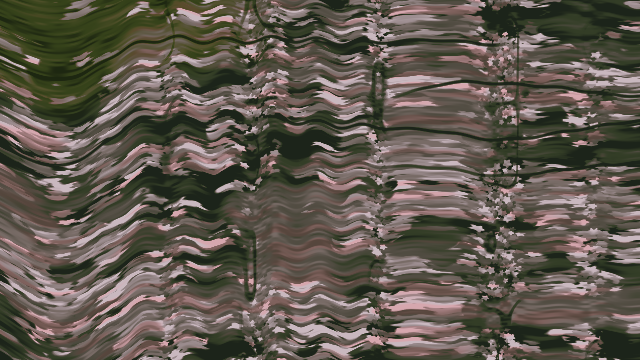
Reproduce this texture procedurally as a Shadertoy shader.

```glsl
// Pink blossom and dark foliage smeared into rippled horizontal streaks, with crisp vertical bands.
#define GRAIN 0.0145        // blossom cell size, in canvas heights
#define STRETCH 0.11        // horizontal scale inside the smears
#define VALLEY 0.125        // depth of the sag on the left
#define RIPPLE 0.0085       // height of the small ripples
#define RIPPLE_FREQ 49.0
#define PETAL_DEPTH 0.2
#define FINE_GRAIN 0.26

// Tones from deep foliage to pale petals, and their places on the tone scale
const vec3 TONES[6] = vec3[6](
    vec3(0.11, 0.14, 0.10), vec3(0.20, 0.24, 0.15), vec3(0.32, 0.30, 0.26),
    vec3(0.47, 0.42, 0.40), vec3(0.61, 0.55, 0.56), vec3(0.79, 0.72, 0.75));
const float STOPS[6] = float[6](0.10, 0.28, 0.47, 0.68, 0.85, 0.96);

// Bands where the smear is weaker: centre, half width, strength
const vec3 BANDS[7] = vec3[7](
    vec3(0.20, 0.20, 0.13), vec3(0.47, 0.03, 0.45), vec3(0.72, 0.05, 0.75),
    vec3(0.75, 0.25, 0.09), vec3(1.05, 0.025, 0.8), vec3(1.39, 0.055, 1.0),
    vec3(1.65, 0.045, 0.45));

float hash(vec2 p) {
    return fract(sin(dot(p, vec2(127.1, 311.7))) * 43758.5453);
}

float noise(vec2 p) {
    vec2 i = floor(p), f = fract(p);
    f = f * f * (3.0 - 2.0 * f);
    return mix(mix(hash(i), hash(i + vec2(1, 0)), f.x),
               mix(hash(i + vec2(0, 1)), hash(i + vec2(1, 1)), f.x), f.y);
}

vec3 ramp(float t) {
    vec3 col = TONES[0];
    for (int i = 1; i < 6; i++)
        col = mix(col, TONES[i], smoothstep(STOPS[i - 1], STOPS[i], t));
    return col;
}

// Smeared horizontal coordinate (x) and its local scale (y)
vec2 smear(float x) {
    vec2 s = vec2(x, 1.0) * STRETCH;
    for (int i = 0; i < 7; i++) {
        vec3 b = BANDS[i];
        float k = tanh((x - b.x) / b.y);
        s += b.z * vec2(b.y * k, 1.0 - k * k);
    }
    return s;
}

// Vertical displacement: a deep sag on the left, ripples in the middle
float wave(vec2 p) {
    float sag = (p.x - 0.17) / 0.18;
    float rippled = smoothstep(0.15, 0.5, p.x) * (1.0 - 0.75 * smoothstep(0.97, 1.12, p.x));
    float phase = RIPPLE_FREQ * p.x + 3.0 * noise(vec2(p.x * 2.0, p.y * 4.0));
    return -VALLEY * (1.15 - 0.4 * p.y) * exp(-sag * sag)
        + RIPPLE * rippled * sin(phase)
        + 0.03 * (noise(p * vec2(5.0, 3.0)) - 0.5);
}

// Paints jittered five-petalled flowers over the given tone
float blossoms(vec2 p, float tone, float cover) {
    vec2 cell = floor(p);
    for (int j = -1; j <= 1; j++)
    for (int i = -1; i <= 1; i++) {
        vec2 id = cell + vec2(i, j);
        vec2 jitter = vec2(hash(id), hash(id + 17.3));
        vec2 d = p - id - mix(vec2(0.15), vec2(0.85), jitter);
        float pick = hash(id + 41.7);
        float radius = mix(0.5, 0.95, hash(id + 73.1));
        radius *= 1.0 + PETAL_DEPTH * cos(5.0 * atan(d.y, d.x + 1e-4) + 6.28 * pick);
        float mask = 1.0 - smoothstep(radius * 0.68, radius, length(d));
        mask *= smoothstep(-0.06, 0.06, cover - pick);
        float tint = mix(0.42, 1.06, hash(id + 97.9)) + 0.1 * d.y;
        tone = mix(tone, tint, mask);
    }
    return tone;
}

void mainImage(out vec4 fragColor, in vec2 fragCoord) {
    vec2 p = fragCoord / iResolution.y;
    vec2 s = smear(p.x);
    float y = p.y - wave(p);
    vec2 q = vec2(s.x, y);
    float crisp = smoothstep(0.3, 0.8, s.y);

    // Large regions: open meadow at upper left, pale gaps, blossom clusters
    float meadow = smoothstep(0.80, 0.88, y + 0.06 * noise(p * 6.0))
        * (1.0 - smoothstep(0.55, 0.85, p.x));
    float gap = smoothstep(0.66, 0.78, noise(vec2(p.x * 2.5, y * 7.0 + 9.0)));
    float cluster = 0.62 * noise(vec2(p.x * 5.0, y * 14.0))
        + 0.38 * noise(vec2(p.x * 13.0, y * 31.0) + 5.0);
    float cover = smoothstep(0.25, 0.66, cluster + 0.05 * crisp) - 0.5 * meadow - 0.25 * gap;

    // Foliage behind the flowers
    float leaf = 0.6 * noise(q * vec2(35.0, 48.0)) + 0.4 * noise(vec2(p.x * 4.0, y * 17.0) + 31.0);
    float tone = 0.5 * clamp((leaf - 0.5) * 1.9 + 0.5, 0.0, 1.0) - 0.07 * (1.0 - cover);
    tone = mix(tone, 0.36, 0.6 * meadow);
    tone = mix(tone, 0.66, 0.75 * gap);

    // Flowers, twigs in the crisp bands, and fine streaks
    tone = blossoms(q / GRAIN, tone, cover);
    float twig = abs(noise(q * vec2(22.0, 9.0) + 3.0) - 0.5);
    tone = mix(tone, 0.08, 0.75 * crisp * (1.0 - smoothstep(0.02, 0.06, twig)));
    tone += FINE_GRAIN * (noise(q * vec2(90.0, 170.0)) - 0.5);

    // Long dark branches that follow the waves
    for (int i = 0; i < 6; i++) {
        float k = float(i);
        float bend = 0.09 * (noise(vec2(p.x * 2.2, k * 7.0)) - 0.5);
        float d = abs(y - 0.99 + 0.085 * k - bend);
        float shown = smoothstep(0.42, 0.58, noise(vec2(p.x * 2.0 + k * 3.7, k + 0.5)));
        tone = mix(tone, 0.03, 0.85 * shown * (1.0 - smoothstep(0.002, 0.0065, d)));
    }

    // Olive meadow and rusty streak tints
    vec3 col = ramp(tone);
    float green = meadow * (1.0 - smoothstep(0.4, 0.65, tone));
    col = mix(col, col * vec3(1.05, 1.08, 0.68), green);
    float rust = smoothstep(0.5, 0.75, noise(q * vec2(30.0, 75.0) + 11.0)) * smoothstep(0.3, 0.5, tone);
    col *= mix(vec3(1.0), vec3(1.06, 0.91, 0.91), rust);
    fragColor = vec4(col, 1.0);
}
```
